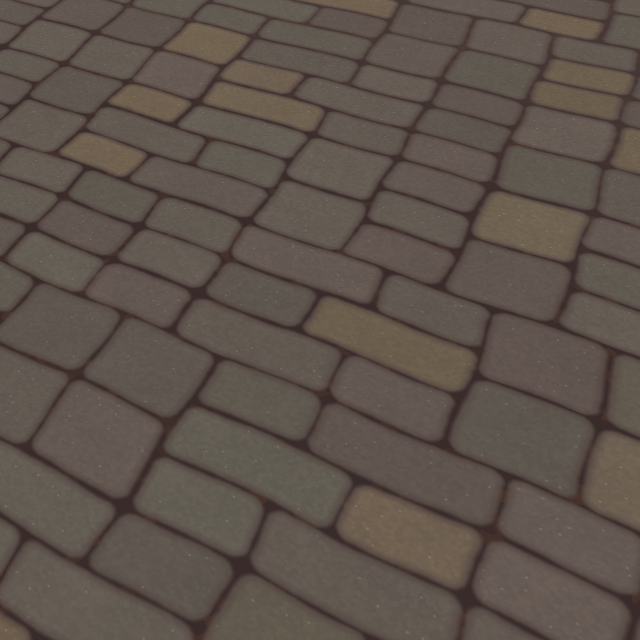
Reproduce this texture procedurally as a three.js fragment shader.

```glsl
varying vec2 vUv;

const vec3 JOINT_DARK = vec3(0.22, 0.17, 0.165);
const vec3 JOINT_RUST = vec3(0.32, 0.21, 0.17);
const vec3 EDGE_BROWN = vec3(0.325, 0.27, 0.255);
const vec3 STONE_MAUVE = vec3(0.390, 0.340, 0.318);
const vec3 STONE_GREEN = vec3(0.378, 0.357, 0.318);
const vec3 STONE_TAN = vec3(0.440, 0.378, 0.302);

// Paver sizes on the ground: 6x6, 6x4 and 9x4
const float BAND_HEIGHT = 12.0;
const float CELL_WIDTH = 33.0;
const float PANEL_WIDTH = 15.0;
const float STRIP_WIDTH = 6.0;

struct Paver {
  vec2 center;
  vec2 size;
};

float hash(vec2 p) {
  return fract(sin(dot(p, vec2(127.1, 311.7))) * 43758.545);
}

vec2 hash2(vec2 p) {
  return vec2(hash(p), hash(p + 19.7));
}

float cross2(vec2 a, vec2 b) {
  return a.x * b.y - a.y * b.x;
}

// Distance to the nearest scattered point, and that point's random value
vec2 cellular(vec2 p) {
  vec2 base = floor(p);
  vec2 nearest = vec2(9.0, 0.0);
  for (int j = -1; j <= 1; j++) {
    for (int i = -1; i <= 1; i++) {
      vec2 cell = base + vec2(float(i), float(j));
      float d = length(cell + hash2(cell) - p);
      if (d < nearest.x) nearest = vec2(d, hash(cell + 5.3));
    }
  }
  return nearest;
}

float layeredSines(vec2 p) {
  float sum = 0.0;
  float amplitude = 0.5;
  for (int i = 0; i < 4; i++) {
    sum += amplitude * sin(p.x + 1.3 * sin(p.y)) * cos(p.y * 0.9);
    p = mat2(1.5, 1.1, -1.1, 1.5) * p + 2.7;
    amplitude *= 0.55;
  }
  return sum;
}

float roundedBox(vec2 p, vec2 halfSize, float radius) {
  vec2 q = abs(p) - halfSize + radius;
  return length(max(q, 0.0)) + min(max(q.x, q.y), 0.0) - radius;
}

// Canvas to ground plane, from an origin and two vanishing points
vec2 groundPlane(vec2 p, vec2 origin, vec2 vanishUp, vec2 vanishSide) {
  float horizon = cross2(p - vanishUp, vanishSide - vanishUp);
  float across = cross2(p - vanishUp, origin - vanishUp);
  float along = cross2(p - vanishSide, origin - vanishSide);
  return vec2(113.1 * across, 94.9 * along) / horizon;
}

// Each band repeats a panel of staggered rows followed by stacked strips
Paver paverAt(vec2 ground) {
  float band = floor(ground.y / BAND_HEIGHT);
  float shift = 3.0 * mod(band * (9.0 * band + 8.0), 11.0);
  float cell = floor((ground.x - shift) / CELL_WIDTH);
  vec2 origin = vec2(cell * CELL_WIDTH + shift, band * BAND_HEIGHT);
  vec2 local = ground - origin;
  vec2 corner;
  vec2 size;
  if (local.x < PANEL_WIDTH) {
    float row = floor(local.y / 4.0);
    float split = mod(row + band, 2.0) < 0.5 ? 9.0 : 6.0;
    bool first = local.x < split;
    corner = vec2(first ? 0.0 : split, row * 4.0);
    size = vec2(first ? split : PANEL_WIDTH - split, 4.0);
  } else {
    float strip = floor((local.x - PANEL_WIDTH) / STRIP_WIDTH);
    float tall = hash(vec2(strip + cell * 3.0, band)) < 0.5 ? 6.0 : 4.0;
    corner = vec2(PANEL_WIDTH + strip * STRIP_WIDTH, floor(local.y / tall) * tall);
    size = vec2(STRIP_WIDTH, tall);
  }
  return Paver(origin + corner + 0.5 * size, size);
}

vec3 stoneColor(vec2 id) {
  vec3 color = mix(STONE_MAUVE, STONE_GREEN, hash(id));
  color = mix(color, STONE_TAN, 0.8 * smoothstep(0.82, 0.95, hash(id + 3.1)));
  return color * (0.96 + 0.08 * hash(id + 8.4));
}

void main() {
  vec2 ground = groundPlane(vUv, vec2(0.267, 0.479), vec2(1.354, 2.02), vec2(-2.52, 1.651));
  vec2 warped = ground + 0.12 * vec2(sin(ground.y * 0.7), sin(ground.x * 0.6));
  Paver paver = paverAt(warped);
  vec2 id = floor(paver.center * 2.0 + 0.5);

  // Worn outline with slightly uneven size and position
  vec2 offset = 0.14 * (hash2(id) - 0.5);
  float wear = layeredSines(ground * 1.7);
  float d = roundedBox(warped - paver.center - offset, 0.5 * paver.size - 0.1, 0.8);
  d += 0.07 * wear;

  // Stone surface: broad stains, fine grain and pale specks
  vec2 grain = cellular(ground * 4.5);
  vec2 speck = cellular(ground * 1.6 + 7.0);
  vec3 stone = stoneColor(id) * (1.0 + 0.025 * layeredSines(ground * 0.8));
  stone *= 1.0 + 0.06 * (grain.y - 0.5) + 0.03 * (0.5 - grain.x);
  stone += 0.07 * step(0.88, speck.y) * (1.0 - smoothstep(0.04, 0.16, speck.x));

  // Soft shoulder, then the joint, which pales with distance
  float distanceFade = smoothstep(10.0, 50.0, ground.y);
  stone = mix(stone, EDGE_BROWN, 0.75 * smoothstep(-0.55, 0.0, d));
  vec3 joint = mix(JOINT_DARK, JOINT_RUST, 0.6 * smoothstep(0.72, 0.95, speck.y));
  joint = mix(joint, EDGE_BROWN, 0.45 * distanceFade);
  float jointMask = smoothstep(-0.16, 0.14, d);
  gl_FragColor = vec4(mix(stone, joint, jointMask), 1.0);
}
```
